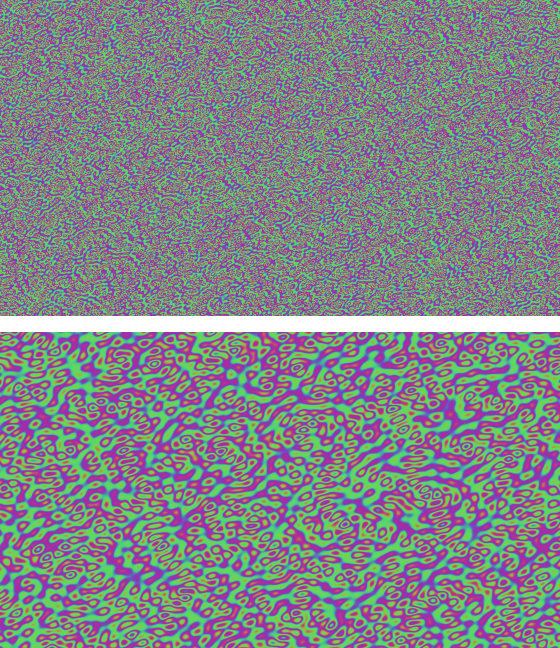
Top: the whole. Bottom: its middle third, enlarged.
This texture is drawn by a Shadertoy shader. Its source:

```glsl
// Fine iridescent labyrinth: green and purple worms with thin teal and orange rims.

// Irregular band-limited field: sines of many directions, stretched sideways.
float wormField(vec2 p) {
    vec2 q = p * vec2(58.0, 90.0) * 6.2832;
    float sum = 0.0;
    for (int i = 1; i <= 20; i++) {
        float n = float(i);
        float angle = n * 2.4;
        float pitch = mix(0.6, 1.4, fract(n * 0.755));
        sum += sin(dot(q, vec2(cos(angle), sin(angle))) * pitch + n * n * 1.7);
    }
    return sum * 0.316;
}

// Cyclic palette that lingers on green and purple.
vec3 iridescence(float phase) {
    phase -= 0.38 * sin(2.0 * phase);
    return 0.51 + vec3(0.22, 0.33, 0.22) * cos(phase + vec3(2.2, 0.0, -2.2));
}

vec3 labyrinth(vec2 p) {
    // Broad upright zones slightly shift the balance of the worms.
    float zone = sin(p.x * 17.0 + 1.3 * sin(p.y * 6.0)) + sin(p.x * 41.0 - p.y * 9.0);
    return iridescence(wormField(p) * 2.1 + 1.6 + 0.15 * zone);
}

void mainImage(out vec4 fragColor, in vec2 fragCoord) {
    // Average a 4 by 4 grid inside each pixel.
    vec3 color = vec3(0.0);
    for (int y = 0; y < 4; y++) {
        for (int x = 0; x < 4; x++) {
            vec2 offset = (vec2(x, y) - 1.5) / 4.0;
            color += labyrinth((fragCoord + offset) / iResolution.y);
        }
    }
    fragColor = vec4(color / 16.0, 1.0);
}
```
